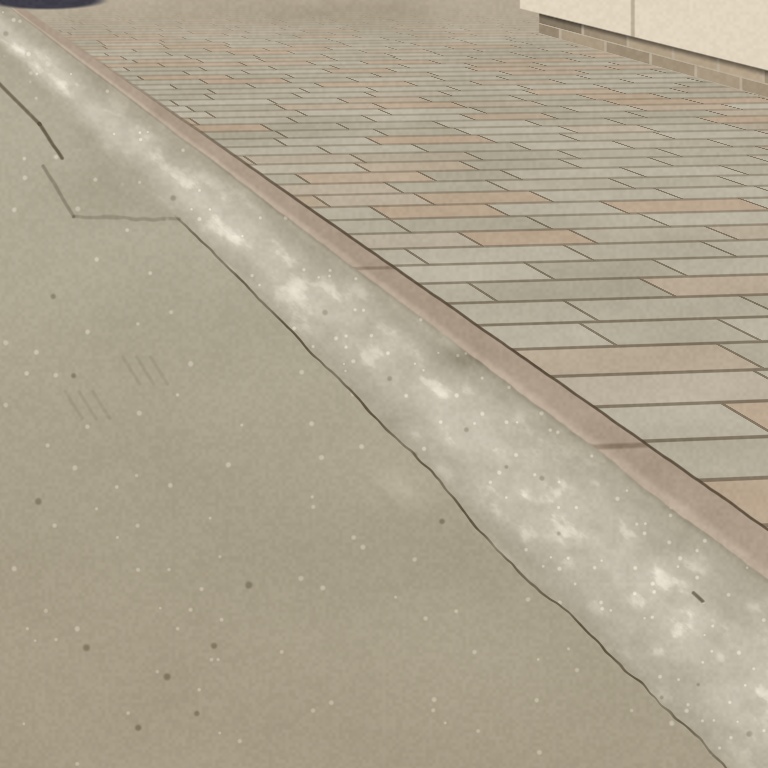
This texture is drawn by a Shadertoy shader. Its source:

```glsl
// Draws a sunlit road with a pale gutter, a kerb, stone paving and a low wall.

const vec2 VANISH = vec2(-0.2, -0.151); // meeting point of the long edges, y down
const float PAVING = 0.70, KERB = 0.755, CRACK = 1.006; // edge slopes from there

float hash(vec2 p) {
  vec3 q = fract(p.xyx * 0.1031);
  q += dot(q, q.yzx + 33.33);
  return fract((q.x + q.y) * q.z);
}

float noise(vec2 p) {
  vec2 i = floor(p), f = fract(p);
  f = f * f * (3.0 - 2.0 * f);
  return mix(mix(hash(i), hash(i + vec2(1, 0)), f.x),
    mix(hash(i + vec2(0, 1)), hash(i + vec2(1, 1)), f.x), f.y);
}

float fbm(vec2 p) {
  float sum = 0.0, amp = 0.5;
  for (int i = 0; i < 5; i++) {
    sum += amp * noise(p);
    p = mat2(1.6, 1.2, -1.2, 1.6) * p + 7.3;
    amp *= 0.5;
  }
  return sum;
}

// 1 up to the width, fading to 0 over the soft range
float fade(float d, float width, float soft) {
  return 1.0 - smoothstep(width, width + soft, d);
}

float stroke(vec2 p, vec2 a, vec2 b) {
  vec2 ab = b - a;
  float t = clamp(dot(p - a, ab) / dot(ab, ab), 0.0, 1.0);
  return fade(length(p - a - ab * t), 0.0007, 0.003);
}

float blob(vec2 p, vec2 center, vec2 radius) {
  vec2 q = (p - center) / radius;
  return exp(-dot(q, q));
}

float specks(vec2 p, float scale, float density) {
  vec2 cell = floor(p * scale);
  vec2 center = 0.3 + 0.4 * vec2(hash(cell + 3.1), hash(cell + 8.7));
  float size = 0.1 + 0.18 * hash(cell + 5.9);
  return step(1.0 - density, hash(cell)) * fade(length(fract(p * scale) - center), size * 0.4, size * 0.6 + 0.1);
}

vec3 roadColor(vec2 p) {
  vec3 col = mix(vec3(0.685, 0.66, 0.58), vec3(0.645, 0.605, 0.52), smoothstep(0.1, 0.95, p.y - 0.25 * p.x));
  col += 0.05 * (fbm(p * vec2(5, 7)) - 0.5) - 0.035 * blob(p, vec2(0.15, 0.245), vec2(0.09, 0.04));
  // Short scuffs in two groups
  for (float k = 0.0; k < 6.0; k++) {
    float group = floor(k / 3.0);
    vec2 a = vec2(0.085 + 0.075 * group + 0.018 * mod(k, 3.0), 0.51 - 0.045 * group);
    col -= 0.04 * stroke(p, a, a + vec2(0.022, 0.035));
  }
  col += 0.06 * blob(p, vec2(0.525, 0.635), vec2(0.04, 0.025)) * noise(vec2((p.x - p.y) * 120.0, p.x * 12.0));
  return col + 0.11 * specks(p, 75.0, 0.035) - 0.14 * specks(p + 4.0, 48.0, 0.01);
}

vec3 gutterColor(vec2 p, float slope) {
  float dust = fbm(p * vec2(17, 23));
  float streak = fbm(mat2(0.8, -0.6, 0.6, 0.8) * p * vec2(30, 48));
  float across = (slope - 0.885 - 0.04 * fade(p.y, 0.1, 0.25)) / 0.095;
  float pale = exp(-across * across) * (0.45 + 1.1 * dust);
  vec3 col = mix(vec3(0.655, 0.625, 0.55), vec3(0.785, 0.755, 0.69), min(pale, 1.0));
  col += 0.1 * (streak - 0.48 + smoothstep(0.57, 0.76, streak) * pale);
  col -= 0.12 * blob(p, vec2(0.605, 0.467), vec2(0.035, 0.012)) * (0.5 + dust);
  col -= 0.3 * stroke(p, vec2(0.903, 0.772), vec2(0.915, 0.783));
  return col + 0.12 * specks(p, 90.0, 0.08) - 0.12 * specks(p + 2.0, 60.0, 0.015);
}

// Courses of stones of mixed length
vec3 pavingColor(vec2 p, vec2 ground, vec2 blur) {
  float course = floor(ground.y);
  float along = ground.x + hash(vec2(course, 4)) * 3.0;
  float stone = floor(along);
  float seam = 0.26 * (hash(vec2(stone, course + 9.0)) - 0.5) + 0.5;
  float id = stone + step(seam, fract(along));
  vec2 gap = vec2(abs(fract(along) - seam), 0.5 - abs(fract(ground.y) - 0.5));
  vec3 col = mix(vec3(0.675, 0.65, 0.575), vec3(0.735, 0.705, 0.635), hash(vec2(id, course)));
  col = mix(col, vec3(0.735, 0.64, 0.545), 0.75 * smoothstep(0.62, 0.95, hash(vec2(id + 17.0, course))));
  float detail = fade(blur.y, 0.25, 0.65);
  col = mix(vec3(0.715, 0.67, 0.59), col, detail);
  vec2 width = vec2(0.008, 0.025);
  vec2 joint = (1.0 - smoothstep(width, width + blur, gap)) * min(vec2(1), 2.0 * width / blur + 0.25);
  col = mix(col, vec3(0.43, 0.38, 0.31), 0.75 * detail * max(joint.x, joint.y));
  return col + 0.07 * (fbm(p * vec2(10, 28)) - 0.48) - 0.055 * blob(p, vec2(0.42, 0.015), vec2(0.25, 0.022));
}

// Plaster over two brick courses
vec3 addWall(vec3 col, vec2 p, float px) {
  float top = 0.011 + 0.25 * (p.x - 0.677), base = 0.044 + 0.282 * (p.x - 0.703);
  float h = (p.y - top) / (base - top);
  vec2 brick = vec2((p.x - 0.7) * 17.0 + 0.5 * step(0.5, h), h * 2.0);
  vec2 edge = 0.5 - abs(fract(brick) - 0.5);
  vec3 face = mix(vec3(0.49, 0.44, 0.37), vec3(0.73, 0.66, 0.56), hash(floor(brick) + 6.0));
  face = mix(vec3(0.72, 0.67, 0.59), face, smoothstep(0.02, 0.1, min(edge.x * 2.0, edge.y)));
  face *= mix(0.55, 1.0, smoothstep(0.0, 0.3, h));
  col = mix(col, face, smoothstep(-px, px, min(p.x - 0.702, base - p.y)));
  vec3 plaster = vec3(0.885, 0.835, 0.75) - 0.16 * fade(abs(p.x - 0.824), 0.001, 0.003);
  return mix(col, plaster, smoothstep(-px, px, min(p.x - 0.677, top - p.y)));
}

void mainImage(out vec4 fragColor, in vec2 fragCoord) {
  vec2 p = fragCoord / iResolution.xy;
  p.y = 1.0 - p.y;
  float px = 1.0 / iResolution.y;
  // Perspective ground coordinates
  vec2 q = p - VANISH;
  float slope = q.y / q.x, soft = 1.5 * px / q.x;
  float wobble = 0.006 * (noise(p * 22.0) - 0.5) + 0.003 * (noise(p * 80.0) - 0.5);
  vec2 ground = vec2(q.x / q.y / 0.39, (1.0 - 0.05 * q.x) / q.y / 0.0905 - 0.44);
  vec2 blur = 1.5 * px / q.y / vec2(0.39, q.y * 0.0905);
  // Road, gutter and cracks
  float rim = CRACK + 0.018 * blob(p, vec2(0.66, 0.73), vec2(0.09)) + wobble * 1.4;
  float near = smoothstep(0.275, 0.295, p.y), spread = mix(0.13, 0.008, near);
  vec3 col = mix(gutterColor(p, slope), roadColor(p), smoothstep(-spread, spread, slope - rim - 0.06 * (1.0 - near)));
  float crack = fade(abs(slope - rim) * q.x, 0.0007, 0.0028) * near * (0.4 + 0.6 * noise(p * 28.0));
  vec2 bent = p + wobble, bend = vec2(0.05, 0.16), corner = vec2(0.098, 0.284);
  crack += 0.65 * stroke(bent, vec2(0, 0.11), bend) + 0.75 * stroke(bent, bend, vec2(0.08, 0.205));
  crack += 0.35 * stroke(bent, vec2(0.055, 0.215), corner) + 0.25 * stroke(bent, corner, vec2(0.235, 0.287));
  col = mix(col, vec3(0.32, 0.28, 0.21), min(crack, 0.85));
  // Kerb with a worn lip and cross joints
  float lip = KERB + wobble * 0.8;
  vec3 kerb = vec3(0.665, 0.6, 0.525) + 0.08 * (fbm(p * 28.0) - 0.5) + 0.07 * smoothstep(0.735, 0.75, slope);
  float joint = abs(fract((ground.y - 13.9) / 7.0 + 0.5) - 0.5) * 7.0;
  kerb -= 0.13 * fade(joint, 0.02, 0.05 + blur.y) * smoothstep(0.2, 0.4, p.y);
  col -= 0.06 * fade(slope - lip, 0.0, 0.012);
  col = mix(col, kerb, smoothstep(-soft, soft, lip - slope));
  // Paving, its edge joint and the wall
  col = mix(col, pavingColor(p, ground, blur), smoothstep(-soft, soft, PAVING - slope));
  float edge = fade(abs(slope - PAVING - wobble * 0.3) * q.x, 0.0008, 0.0027);
  col = mix(col, vec3(0.3, 0.25, 0.19), edge * 0.8 * smoothstep(0.03, 0.3, p.y));
  col = addWall(col, p, px);
  // Corner shadow and fine grain
  float shade = fade(length((p - vec2(0.06, 0)) / vec2(0.075, 0.012)), 0.8, 0.35);
  col = mix(col, vec3(0.2, 0.2, 0.25), 0.9 * shade) + 0.035 * (noise(p * 230.0) - 0.5);
  fragColor = vec4(clamp(col, 0.0, 1.0), 1.0);
}
```
